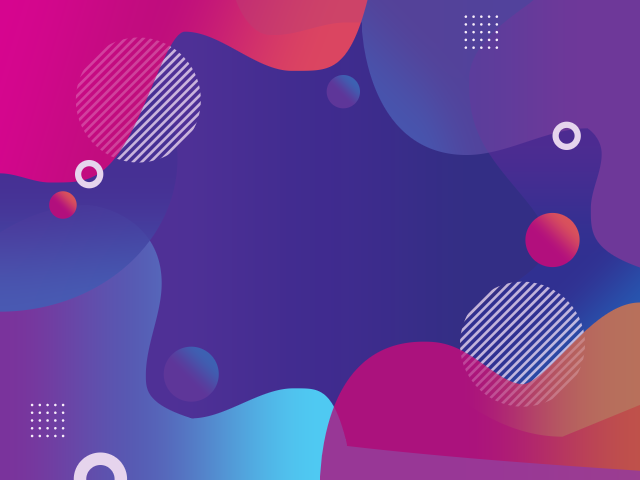
This background is drawn by a WebGL 2 fragment shader. Its source:

```glsl
#version 300 es
precision highp float;

uniform vec2 u_resolution;
out vec4 fragColor;

// Coverage of the region where the field f is negative
float cover(float f) {
    return clamp(0.5 - f / max(length(vec2(dFdx(f), dFdy(f))), 1e-5), 0.0, 1.0);
}

// S-curve from 0 at a to 1 at b; the skew moves its steep part
float rise(float x, float a, float b, float skew) {
    return smoothstep(0.0, 1.0, pow(clamp((x - a) / (b - a), 0.0, 1.0), skew));
}

// Accelerating curve, 0 before a and 1 at b
float bend(float x, float a, float b, float power) {
    return pow(max((x - a) / (b - a), 0.0), power);
}

vec3 ball(vec3 base, vec2 q, float radius, vec3 dark, vec3 light) {
    float t = smoothstep(-0.4, 1.3, (q.x - q.y) / radius);
    return mix(base, mix(dark, light, t), cover(length(q) - radius));
}

float ring(vec2 q, float inner, float outer) {
    return cover(abs(length(q) - 0.5 * (inner + outer)) - 0.5 * (outer - inner));
}

// Disc of diagonal lines
float stripes(vec2 q) {
    float line = abs(fract((q.x + q.y) * 0.7071 / 0.074) - 0.5) * 0.074;
    float edge = 5.76 / u_resolution.y;
    float ink = clamp(0.5 + (0.016 - line) / edge, 0.0, 1.0);
    return ink * cover(length(q) - 0.75);
}

// Five by five dots, starting at the local origin
float dotGrid(vec2 q) {
    vec2 cell = clamp(floor(q / 0.093 + 0.5), 0.0, 4.0);
    float edge = 5.76 / u_resolution.y;
    return clamp(0.5 + (0.015 - length(q - cell * 0.093)) / edge, 0.0, 1.0);
}

void main() {
    // Canvas is 5.76 units tall, with y pointing down
    vec2 p = gl_FragCoord.xy * 5.76 / u_resolution.y;
    p.y = 5.76 - p.y;
    float x = p.x, y = p.y;

    // Backdrop
    vec3 col = mix(vec3(0.31, 0.19, 0.59), vec3(0.25, 0.17, 0.56), smoothstep(1.9, 4.0, x));
    col = mix(col, vec3(0.2, 0.18, 0.52), smoothstep(3.8, 5.8, x));

    // Indigo wave on the right
    float rightField = 6.4 - 0.77 * rise(y, 0.0, 0.95, 0.6) + 0.94 * rise(y, 0.95, 2.92, 1.4)
        - 1.02 * rise(y, 2.95, 4.0, 1.0) - x;
    float right = cover(rightField);
    vec3 indigo = mix(vec3(0.3, 0.17, 0.57), vec3(0.19, 0.19, 0.57), smoothstep(1.6, 3.1, y));
    indigo = mix(indigo, vec3(0.15, 0.35, 0.7), smoothstep(10.1, 11.6, x + y));
    col = mix(col, indigo, right);

    // Blue wave at the top right, turning purple over the indigo
    float blueTop = y - 0.42 * rise(x, 2.83, 3.25, 0.5) + 0.15 * rise(x, 3.3, 4.15, 1.0)
        - 1.59 * rise(x, 4.34, 5.6, 0.34) + 0.32 * rise(x, 5.6, 7.05, 1.0);
    float blueSide = 7.05 + 0.17 * rise(y, 1.54, 1.85, 0.5) - 0.13 * rise(y, 1.85, 2.5, 1.0)
        + 0.59 * bend(y, 2.5, 3.21, 3.4) - x;
    float blue = cover(min(blueTop, blueSide));
    vec3 blueFill = mix(vec3(0.33, 0.26, 0.6), vec3(0.28, 0.33, 0.68), smoothstep(-4.8, -3.2, y - x));
    blueFill = mix(blueFill, vec3(0.32, 0.26, 0.61), smoothstep(5.0, 6.0, x));
    vec3 purple = mix(vec3(0.36, 0.24, 0.61), vec3(0.43, 0.22, 0.6), smoothstep(5.6, 7.0, x));
    col = mix(col, mix(blueFill, purple, right), blue);

    // Purple to cyan wave at the bottom left
    float lobe = x - 1.05 - 0.89 * rise(y, 2.46, 3.4, 0.37) + 0.19 * rise(y, 3.4, 4.5, 1.0)
        - 0.55 * bend(y, 4.5, 5.02, 3.0);
    lobe = max(lobe, 2.46 + 0.3 * (x - 1.05) * min(x - 1.05, 0.0) - y);
    float crest = 5.02 - 0.36 * rise(x, 2.3, 3.52, 1.0) + 0.7 * bend(x, 3.52, 4.17, 4.0) - y;
    float cyan = cover(min(lobe, max(crest, x - 4.17)));
    vec3 cyanFill = mix(vec3(0.48, 0.2, 0.61), vec3(0.34, 0.35, 0.7), smoothstep(0.0, 1.75, x));
    cyanFill = mix(cyanFill, vec3(0.31, 0.79, 0.95), smoothstep(1.4, 3.9, x));
    col = mix(col, cyanFill, cyan);

    // Blue ellipse on the left
    float oval = cover(length((p - vec2(0.0, 1.9)) / vec2(2.13, 1.84)) - 1.0);
    vec3 ovalFill = mix(vec3(0.27, 0.19, 0.58), vec3(0.26, 0.37, 0.71), smoothstep(2.1, 3.8, y));
    col = mix(col, ovalFill, oval * 0.88);

    // Pink wave at the top left
    float pink = cover(y - 2.08 - 0.11 * rise(x, 0.0, 0.6, 1.0) + 1.81 * rise(x, 0.6, 2.22, 1.87)
        - 0.47 * rise(x, 2.22, 3.5, 1.0) + 0.85 * bend(x, 3.5, 4.41, 4.2));
    vec3 pinkFill = mix(vec3(0.84, 0.02, 0.56), vec3(0.75, 0.05, 0.49), smoothstep(0.0, 2.2, x + 0.3 * y));
    pinkFill = mix(pinkFill, vec3(0.86, 0.27, 0.38), smoothstep(1.9, 4.2, x + 0.4 * y));
    col = mix(col, mix(pinkFill, vec3(0.72, 0.25, 0.45), 0.4 * blue), pink);

    // Magenta to orange wave at the bottom right
    float magenta = cover(5.8 - 1.7 * rise(x, 3.84, 5.08, 0.32) + 0.51 * rise(x, 5.08, 6.28, 1.28)
        - 0.98 * rise(x, 6.28, 7.68, 0.8) - y);
    vec3 warm = mix(vec3(0.67, 0.07, 0.49), vec3(0.75, 0.32, 0.29), smoothstep(5.5, 7.8, x));
    float sag = x > 6.75 ? 0.41 * (x - 6.75) : 0.3 * (6.75 - x) * (6.75 - x);
    float veil = cover(max(y - 5.24 + sag, rightField));
    warm = mix(warm, vec3(0.71, 0.48, 0.38), veil * 0.75 * smoothstep(5.5, 7.5, x));
    col = mix(col, mix(warm, vec3(0.59, 0.23, 0.6), 0.9 * cyan), magenta);

    // Striped discs, fainter over the warm waves
    float lines = max(stripes(p - vec2(1.66, 1.2)), stripes(p - vec2(6.27, 4.13)));
    col = mix(col, vec3(0.98, 0.9, 0.97), lines * mix(0.72, 0.24, max(pink, magenta)));

    // Balls
    vec3 rose = vec3(0.7, 0.06, 0.49), coral = vec3(0.85, 0.32, 0.36);
    vec3 violet = vec3(0.37, 0.21, 0.6), azure = vec3(0.24, 0.38, 0.7);
    col = ball(col, p - vec2(6.63, 2.88), 0.325, rose, coral);
    col = ball(col, p - vec2(0.755, 2.46), 0.165, rose, coral);
    col = ball(col, p - vec2(4.12, 1.1), 0.2, violet, azure);
    col = ball(col, p - vec2(2.295, 4.49), 0.33, violet, azure);

    // Rings and dots
    float rings = max(ring(p - vec2(6.8, 1.63), 0.095, 0.17), ring(p - vec2(1.07, 2.09), 0.095, 0.17));
    rings = max(rings, ring(p - vec2(1.205, 5.75), 0.17, 0.32));
    col = mix(col, vec3(0.9, 0.83, 0.93), rings);
    float dots = max(dotGrid(p - vec2(5.59, 0.2)), dotGrid(p - vec2(0.385, 4.86)));
    fragColor = vec4(mix(col, vec3(0.97, 0.93, 0.98), dots), 1.0);
}
```
